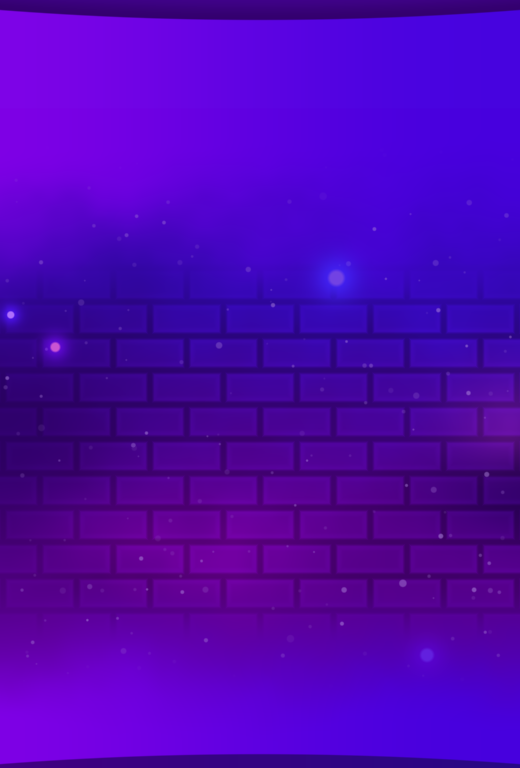
Reproduce this background procedurally as a Shadertoy shader.

```glsl
// Violet-to-blue night backdrop with a dim brick wall, drifting haze and sparks.
// Gradients set the light, a staggered box grid makes the bricks, value noise
// makes the haze, and hashed cells scatter the dust. Lengths are canvas heights.

#define VIOLET vec3(0.50, 0.00, 0.90)
#define BLUE vec3(0.28, 0.00, 0.87)
#define INDIGO vec3(0.20, 0.03, 0.70)
#define PLUM vec3(0.33, 0.00, 0.54)
#define SHADE vec3(0.16, 0.00, 0.37)
#define DUST vec3(0.66, 0.50, 0.85)
#define BRICK_SIZE vec2(0.0956, 0.0447)
#define BRICK_ORIGIN vec2(0.1953, 0.5625)
#define MORTAR_HALF 0.0035
#define DUST_LAYERS 4

float hash(vec2 p) {
    vec3 q = fract(vec3(p.xyx) * 0.1031);
    q += dot(q, q.yzx + 33.33);
    return fract((q.x + q.y) * q.z);
}

float noise(vec2 p) {
    vec2 i = floor(p), f = fract(p);
    f = f * f * (3.0 - 2.0 * f);
    return mix(mix(hash(i), hash(i + vec2(1, 0)), f.x),
               mix(hash(i + vec2(0, 1)), hash(i + vec2(1, 1)), f.x), f.y);
}

float fbm(vec2 p) {
    float sum = 0.0, gain = 0.5;
    for (int i = 0; i < 4; i++) {
        sum += gain * noise(p);
        p = p * 2.03 + 17.0;
        gain *= 0.5;
    }
    return sum;
}

// Soft elliptical spot, 1 at its centre
float spot(vec2 p, vec2 centre, vec2 size) {
    vec2 d = (p - centre) / size;
    return exp(-dot(d, d));
}

// Signed distance to the nearest brick edge, positive inside a brick
float brickDistance(vec2 p) {
    vec2 cell = (p - BRICK_ORIGIN) / BRICK_SIZE;
    cell.x += 0.5 * mod(floor(cell.y), 2.0);
    vec2 edge = (0.5 - abs(fract(cell) - 0.5)) * BRICK_SIZE;
    return min(edge.x, edge.y) - MORTAR_HALF;
}

// Opacity of round motes, one per hashed cell and layer
float dust(vec2 p, float pixel) {
    float cover = 0.0;
    for (int i = 0; i < DUST_LAYERS; i++) {
        float layer = float(i);
        float size = 0.052 + 0.016 * layer;
        vec2 cell = floor(p / size) + 37.0 * layer;
        vec2 offset = vec2(hash(cell + 3.1), hash(cell + 9.7));
        float radius = mix(0.0009, 0.0028 + 0.0007 * layer, hash(cell + 21.3));
        float d = length(fract(p / size) - mix(vec2(0.12), vec2(0.88), offset)) * size;
        float present = step(0.52, hash(cell + 5.9));
        float alpha = mix(0.12, 0.60, pow(hash(cell + 14.2), 1.6));
        cover = max(cover, present * alpha * smoothstep(pixel, -pixel, d - radius));
    }
    return cover;
}

// Bright core inside a wide coloured halo
vec3 orb(vec3 col, vec2 p, vec2 centre, float radius, vec3 core, vec3 halo, float power) {
    float d = length(p - centre);
    col = mix(col, halo, power * exp(-d * d / (radius * radius * 4.5)));
    return mix(col, core, power * smoothstep(radius, radius * 0.55, d));
}

void mainImage(out vec4 fragColor, in vec2 fragCoord) {
    vec2 uv = fragCoord / iResolution.xy;
    vec2 p = fragCoord / iResolution.y;
    float pixel = 1.0 / iResolution.y;
    float haze = fbm(p * 6.0) - 0.47;

    // Outer gradient, with a faint seam near the top
    vec3 col = mix(VIOLET, BLUE, smoothstep(-0.1, 0.95, uv.x));
    col += vec3(0.0, 0.012, 0.006) * smoothstep(-pixel, pixel, uv.y - 0.859);

    // Wall tint: indigo above, plum below, darkened at the sides
    vec3 wall = mix(PLUM, INDIGO, smoothstep(0.32, 0.64, uv.y + 0.12 * haze));
    wall = mix(wall, SHADE, 0.85 * spot(uv, vec2(0.0, 0.44), vec2(0.27, 0.17)));
    wall = mix(wall, SHADE, 0.80 * spot(uv, vec2(1.02, 0.36), vec2(0.20, 0.07)));
    float band = uv.y + 0.10 * haze;
    float wallMask = smoothstep(0.80, 0.59, band) * smoothstep(0.05, 0.25, band);
    col = mix(col, wall, wallMask);

    // Brick relief
    float brick = brickDistance(p);
    float relief = smoothstep(0.67, 0.55, uv.y) * smoothstep(0.16, 0.25, uv.y);
    relief *= mix(0.45, 1.0, smoothstep(0.0, 0.3, uv.x));
    float mortar = smoothstep(0.003, -0.002, brick);
    float rim = smoothstep(0.0, 0.003, brick) * smoothstep(0.010, 0.003, brick);
    col *= 1.0 - 0.25 * relief * mortar;
    col += vec3(0.015, 0.005, 0.03) * relief * rim;

    // Coloured haze
    float cloud = clamp(0.75 + 1.8 * haze, 0.0, 1.3);
    col += vec3(0.09, 0.0, 0.06) * cloud * spot(uv, vec2(0.35, 0.28), vec2(0.27, 0.09));
    col += vec3(0.13, 0.05, 0.05) * cloud * spot(uv, vec2(0.98, 0.46), vec2(0.12, 0.06));
    col *= 1.0 + 0.22 * haze * wallMask;

    // Dust and glowing orbs
    float dustMask = smoothstep(0.82, 0.66, uv.y) * smoothstep(0.09, 0.20, uv.y);
    col = mix(col, DUST, dust(p, pixel) * dustMask);
    col = orb(col, p, vec2(0.438, 0.638), 0.013, vec3(0.48, 0.28, 0.88), vec3(0.26, 0.16, 1.0), 0.85);
    col = orb(col, p, vec2(0.014, 0.590), 0.006, vec3(0.75, 0.50, 1.0), vec3(0.32, 0.08, 1.0), 0.85);
    col = orb(col, p, vec2(0.072, 0.548), 0.008, vec3(0.86, 0.38, 0.82), vec3(0.42, 0.04, 0.92), 0.85);
    col = orb(col, p, vec2(0.556, 0.147), 0.011, vec3(0.42, 0.24, 0.95), vec3(0.38, 0.02, 0.90), 0.50);

    // Curved dark borders
    float bow = 0.013 * pow(2.0 * uv.x - 1.0, 2.0);
    float topEdge = uv.y - (0.974 + bow);
    float bottomEdge = 0.018 - bow - uv.y;
    vec3 topColor = mix(SHADE + vec3(0.04, 0.0, 0.06), vec3(0.25, 0.01, 0.54), smoothstep(0.0, 0.03, topEdge));
    vec3 bottomColor = mix(vec3(0.25, 0.0, 0.50), vec3(0.15, 0.03, 0.52), uv.x);
    col = mix(col, topColor, smoothstep(-pixel, pixel, topEdge));
    col = mix(col, bottomColor, smoothstep(-pixel, pixel, bottomEdge));

    fragColor = vec4(clamp(col, 0.0, 1.0), 1.0);
}
```
